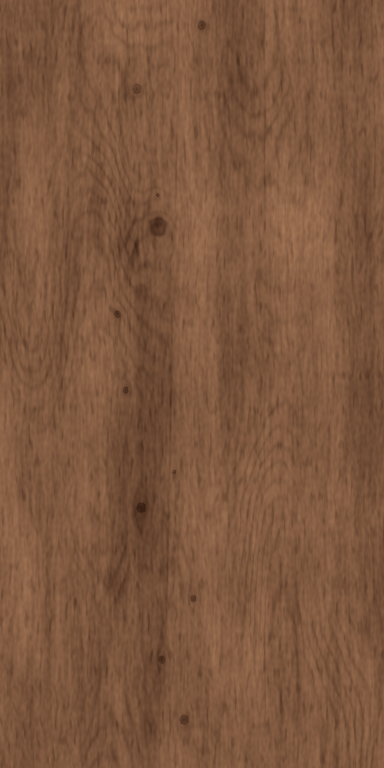
This texture is drawn by a Shadertoy shader. Its source:

```glsl
// Warm brown walnut planks with upright grain, drawn from stretched gradient noise.
// Contours of a slow noise field give the arched figure; knots bend that field,
// and fine noise adds fibres, pores and dark flame-shaped marks.

const vec3 DARK_WOOD = vec3(0.34, 0.22, 0.15);
const vec3 LIGHT_WOOD = vec3(0.64, 0.46, 0.335);
const int KNOT_COUNT = 11;
const int FLAME_COUNT = 2;

vec2 hash2(vec2 p) {
    vec3 q = fract(p.xyx * vec3(0.1031, 0.1030, 0.0973));
    q += dot(q, q.yzx + 33.33);
    return fract((q.xx + q.yz) * q.zy);
}

float cornerSlope(vec2 cell, vec2 offset) {
    float angle = 6.2832 * hash2(cell + 57.0).x;
    return dot(vec2(cos(angle), sin(angle)), offset);
}

float gradientNoise(vec2 p) {
    vec2 i = floor(p), f = p - i;
    vec2 u = f * f * f * (f * (f * 6.0 - 15.0) + 10.0);
    vec2 e = vec2(1.0, 0.0);
    float low = mix(cornerSlope(i, f), cornerSlope(i + e, f - e), u.x);
    float high = mix(cornerSlope(i + e.yx, f - e.yx), cornerSlope(i + 1.0, f - 1.0), u.x);
    return mix(low, high, u.y);
}

float fbm(vec2 p) {
    float sum = 0.0, amplitude = 1.0;
    for (int k = 0; k < 3; k++) {
        sum += amplitude * gradientNoise(p);
        p = p * 2.07 + 19.3;
        amplitude *= 0.5;
    }
    return sum;
}

float bump(vec2 d, vec2 size) {
    d /= size;
    return exp(-dot(d, d));
}

// Knot centre in xy, radius in z; knots gather in the middle boards.
vec3 knotAt(int index) {
    float k = float(index);
    vec2 h = hash2(vec2(k * 7.0 + 3.0, 11.0));
    float radius = index == 7 ? 0.021 : mix(0.004, 0.012, h.y);
    return vec3(0.26 + 0.28 * h.x, 2.0 * (k + 0.2 + 0.6 * h.y) / float(KNOT_COUNT), radius);
}

// Dark core, paler body and dark rim of one knot.
float knotShade(vec2 d, float radius) {
    float r = length(d * vec2(1.0, 0.88)) / radius;
    r += 0.25 * gradientNoise(d / radius * 1.3 + radius * 900.0);
    float body = 1.0 - smoothstep(0.75, 1.25, r);
    float rim = exp(-pow((r - 0.95) * 4.0, 2.0));
    float core = exp(-r * r * 5.0);
    return 0.24 * body + 0.2 * rim + 0.25 * core + 0.14 * exp(-r * r * 0.16);
}

// Slanted dark streaks inside a soft patch.
float flameShade(vec2 d) {
    float slanted = d.x - 0.25 * d.y;
    float streak = gradientNoise(vec2(slanted * 45.0, d.y * 8.0) + 31.0);
    return bump(vec2(slanted, d.y), vec2(0.035, 0.085)) * (0.1 + 0.5 * smoothstep(-0.05, 0.35, streak));
}

// Thin dark line at distance d that comes and goes along its length.
float seamShade(float d, float y, float width) {
    float presence = smoothstep(-0.3, 0.3, gradientNoise(vec2(3.7, y * 3.0)));
    return presence * exp(-d * d / (width * width));
}

// Arched growth rings as contours of a slow field.
float ringShade(vec2 p, float bend) {
    float field = 13.0 * gradientNoise(vec2(p.x * 4.2, p.y * 1.25) + 5.4);
    field += 0.7 * fbm(vec2(p.x * 12.0, p.y * 5.0)) + bend;
    float line = pow(0.5 + 0.5 * cos(6.2832 * field), 3.0);
    return line * smoothstep(-0.35, 0.4, gradientNoise(p * vec2(5.0, 2.0) + 71.0));
}

void mainImage(out vec4 fragColor, in vec2 fragCoord) {
    vec2 p = fragCoord / iResolution.x;
    vec2 grain = p;
    float bend = 0.0, shade = 0.0;

    // Knots push the grain aside and darken it.
    for (int k = 0; k < KNOT_COUNT; k++) {
        vec3 knot = knotAt(k);
        vec2 d = p - knot.xy;
        float pull = bump(d, knot.z * vec2(2.6, 4.5));
        grain.x -= 0.65 * d.x * pull;
        bend += 90.0 * knot.z * pull;
        shade += knotShade(d, knot.z);
    }
    for (int k = 0; k < FLAME_COUNT; k++) {
        shade += flameShade(p - vec2(0.32 + 0.025 * float(k), 0.53 + 0.86 * float(k)));
    }
    grain.x += 0.012 * gradientNoise(p * vec2(3.0, 2.2));

    // Broad tones: bands along the boards, soft clouds and one pale board.
    float tone = 0.53 + 0.3 * fbm(vec2(grain.x * 9.0, grain.y * 0.8));
    tone += 0.22 * fbm(p * vec2(4.0, 2.5) + 40.0);
    tone += 0.17 * bump(vec2(grain.x - 0.82, 0.0), vec2(0.04, 1.0));
    float seam = p.x - 0.425 - 0.022 * p.y;
    tone += 0.09 * smoothstep(-0.003, 0.003, seam) * exp(-max(seam, 0.0) * 7.0);

    // Fine detail: fibres, mottled figure and short dark pores.
    tone += 0.2 * gradientNoise(vec2(grain.x * 42.0, grain.y * 3.0));
    tone += 0.22 * gradientNoise(vec2(grain.x * 110.0, grain.y * 16.0) + 9.0);
    tone += 0.16 * gradientNoise(p * vec2(120.0, 60.0) + 23.0);
    float pores = gradientNoise(vec2(grain.x * 95.0, grain.y * 22.0) + 63.0);
    shade += 0.2 * smoothstep(0.15, 0.5, pores);

    // Dark lines: rings, the board joint and a narrow crack.
    shade += 0.17 * ringShade(grain, bend);
    shade += 0.22 * seamShade(seam, p.y, 0.003);
    float crack = p.x - 0.69 - 0.006 * gradientNoise(vec2(2.0, p.y * 4.0));
    shade += 0.25 * seamShade(crack, p.y + 4.0, 0.0025);

    tone = clamp(tone - shade, -0.4, 1.1);
    fragColor = vec4(mix(DARK_WOOD, LIGHT_WOOD, tone), 1.0);
}
```
